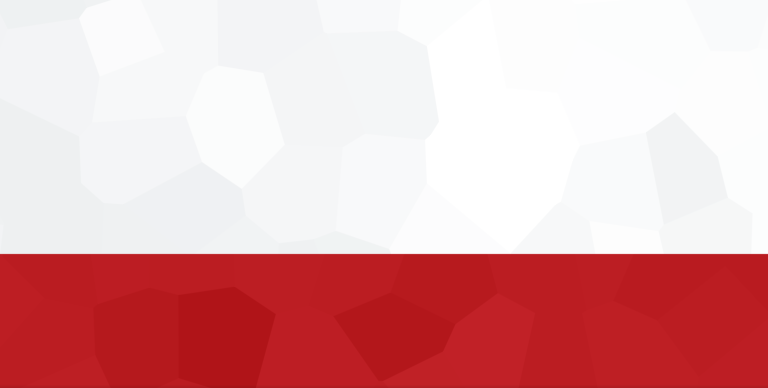
This background is drawn by a Shadertoy shader. Its source:

```glsl
// Two-band background of flat crystal facets: pale greys above, deep reds below.
// Each band is a jittered-grid Voronoi mesh; every facet takes one flat colour
// from a soft tone field sampled at its site, plus a little random variation.

#define HORIZON 0.3454
#define CELL_SIZE 0.215
#define JITTER 0.92
#define TONE_VARIATION 0.22
#define TINT_STRENGTH 0.006
#define GREY vec3(0.922, 0.926, 0.932)
#define WHITE vec3(1.0)
#define DARK_RED vec3(0.690, 0.080, 0.095)
#define BRIGHT_RED vec3(0.785, 0.152, 0.178)

vec3 hash3(vec2 id) {
    vec3 q = fract(id.xyx * vec3(0.1031, 0.1030, 0.0973));
    q += dot(q, q.yxz + 33.33);
    return fract((q.xxy + q.yzz) * q.zyx);
}

// Soft round spot of influence, 1 at its centre
float spot(vec2 p, float x, float y, float radius) {
    vec2 d = (p - vec2(x, y)) / radius;
    return exp(-dot(d, d));
}

// Upper band: greyer at the left, brighter at the right
float paleTone(vec2 p) {
    float tone = mix(0.30, 0.86, smoothstep(0.75, 1.25, p.x));
    tone += 0.70 * spot(p, 0.40, 0.88, 0.13);
    tone += 0.80 * spot(p, 0.70, 0.66, 0.13);
    tone += 0.50 * spot(p, 0.28, 0.56, 0.09);
    tone += 0.40 * spot(p, 1.20, 0.62, 0.20);
    tone += 0.35 * spot(p, 1.20, 0.93, 0.14);
    tone -= 0.35 * spot(p, 0.88, 0.77, 0.12);
    tone -= 0.25 * spot(p, 0.26, 0.44, 0.12);
    tone -= 0.55 * spot(p, 1.30, 0.79, 0.09);
    tone -= 0.55 * spot(p, 1.38, 0.40, 0.13);
    tone -= 0.60 * spot(p, 1.78, 0.48, 0.12);
    tone -= 0.45 * spot(p, 1.82, 0.95, 0.09);
    return tone;
}

// Lower band: alternating dark and bright areas
float redTone(vec2 p) {
    float tone = 0.48;
    tone -= 0.50 * spot(p, 0.52, 0.15, 0.13);
    tone -= 0.30 * spot(p, 0.24, 0.20, 0.14);
    tone -= 0.35 * spot(p, 1.04, 0.20, 0.14);
    tone -= 0.45 * spot(p, 1.28, 0.32, 0.09);
    tone -= 0.55 * spot(p, 1.91, 0.23, 0.14);
    tone += 0.50 * spot(p, 1.34, 0.15, 0.12);
    tone += 0.45 * spot(p, 1.76, 0.13, 0.13);
    tone += 0.35 * spot(p, 1.08, 0.02, 0.10);
    return tone;
}

vec3 facetColor(vec2 site, float random, bool upper) {
    float variation = TONE_VARIATION * (random - 0.5);
    if (!upper) {
        return mix(DARK_RED, BRIGHT_RED, clamp(redTone(site) + variation, 0.0, 1.0));
    }
    float tone = clamp(paleTone(site) + variation, 0.0, 1.0);
    vec3 tint = mix(vec3(-1.0, 0.5, 0.0), vec3(-0.5, 0.0, 1.0), random);
    return mix(GREY, WHITE, tone) + TINT_STRENGTH * (1.0 - tone) * tint;
}

// Voronoi mesh, blended across the border of the two nearest sites
vec3 facets(vec2 p, bool upper, float pixel) {
    vec2 seed = upper ? vec2(17.0, 43.0) : vec2(71.0, 29.0);
    vec2 home = floor(p / CELL_SIZE);
    vec2 nearSite = vec2(0.0), nextSite = vec2(0.0);
    float nearDist = 1e3, nextDist = 1e3;
    float nearRandom = 0.0, nextRandom = 0.0;
    for (int j = -2; j <= 2; j++) {
        for (int i = -2; i <= 2; i++) {
            vec2 id = home + vec2(i, j);
            vec3 random = hash3(id + seed);
            vec2 site = (id + 0.5 + JITTER * (random.xy - 0.5)) * CELL_SIZE;
            float dist = dot(site - p, site - p);
            if (dist < nearDist) {
                nextDist = nearDist; nextSite = nearSite; nextRandom = nearRandom;
                nearDist = dist; nearSite = site; nearRandom = random.z;
            } else if (dist < nextDist) {
                nextDist = dist; nextSite = site; nextRandom = random.z;
            }
        }
    }
    float border = 0.5 * (nextDist - nearDist) / max(distance(nearSite, nextSite), 1e-4);
    return mix(facetColor(nextSite, nextRandom, upper),
               facetColor(nearSite, nearRandom, upper),
               smoothstep(-pixel, pixel, border));
}

void mainImage(out vec4 fragColor, in vec2 fragCoord) {
    vec2 p = fragCoord / iResolution.y;
    float pixel = 0.8 / iResolution.y;

    vec3 pale = facets(p, true, pixel);
    vec3 red = facets(p, false, pixel);
    red *= mix(0.92, 1.0, smoothstep(0.0, 0.01, p.y)); // dim lower rim

    float above = smoothstep(-pixel, pixel, p.y - HORIZON);
    fragColor = vec4(mix(red, pale, above), 1.0);
}
```
